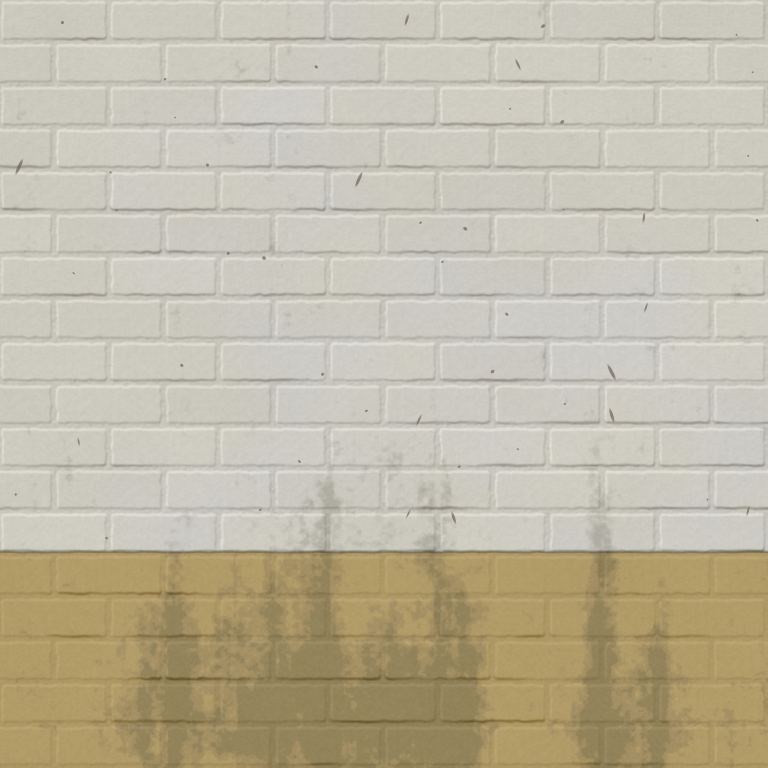
A Shadertoy shader for this texture:

```glsl
// Painted brick wall: off-white above, an ochre band below, with damp grime.
// Bricks are rounded boxes in a running bond, lit from the upper left by a
// height difference; grime is a streak density broken up by layered noise.

#define COLUMNS 7.0
#define ROWS 18.0
#define JOINT 0.0034
#define BEVEL 0.0030
#define PAINT_EDGE 0.2815
#define RELIEF 0.115
#define GRIME 1.0
#define WHITE_PAINT vec3(0.803, 0.793, 0.752)
#define OCHRE_PAINT vec3(0.695, 0.612, 0.410)
#define OCHRE_DAMP vec3(0.640, 0.562, 0.388)
#define OCHRE_DIRT vec3(0.575, 0.515, 0.357)
#define WALL_DIRT vec3(0.590, 0.575, 0.525)

float hash(vec2 p) {
    return fract(sin(dot(p, vec2(127.1, 311.7))) * 43758.5453);
}

float noise(vec2 p) {
    vec2 i = floor(p), f = fract(p);
    f = f * f * (3.0 - 2.0 * f);
    return mix(mix(hash(i), hash(i + vec2(1, 0)), f.x),
               mix(hash(i + vec2(0, 1)), hash(i + vec2(1, 1)), f.x), f.y);
}

float fbm(vec2 p) {
    float sum = 0.0, amp = 0.5;
    for (int i = 0; i < 5; i++) {
        sum += amp * noise(p);
        p = p * 2.03 + 17.3;
        amp *= 0.5;
    }
    return sum / 0.96875;
}

// Running-bond coordinates: whole numbers are joints, rows count downwards
vec2 bond(vec2 p) {
    vec2 q = vec2(p.x * COLUMNS, (1.0 - p.y) * ROWS + 0.035);
    q.x += 0.5 * mod(floor(q.y), 2.0) + 0.012;
    return q;
}

// Signed distance to the nearest brick, negative inside
float brickDistance(vec2 p) {
    vec2 size = 1.0 / vec2(COLUMNS, ROWS);
    vec2 local = (fract(bond(p)) - 0.5) * size;
    vec2 d = abs(local) - 0.5 * size + JOINT + 0.004;
    float box = length(max(d, 0.0)) + min(max(d.x, d.y), 0.0) - 0.004;
    return box + (noise(p * 110.0) - 0.5) * 0.0022;
}

float wallHeight(vec2 p) {
    float face = 1.0 - smoothstep(-BEVEL, BEVEL * 0.4, brickDistance(p));
    return face + 0.30 * (1.0 - face) * noise(p * 260.0) + 0.13 * noise(p * 150.0);
}

// Grime streaks: centre, half width, top, strength
float streakDensity(vec2 p) {
    const vec4 streaks[10] = vec4[10](
        vec4(0.19, 0.010, 0.33, 0.36), vec4(0.228, 0.014, 0.41, 0.48),
        vec4(0.425, 0.017, 0.50, 0.62), vec4(0.50, 0.050, 0.54, 0.26),
        vec4(0.575, 0.022, 0.47, 0.38), vec4(0.61, 0.012, 0.36, 0.34),
        vec4(0.785, 0.022, 0.46, 0.52), vec4(0.86, 0.012, 0.33, 0.50),
        vec4(0.945, 0.009, 0.14, 0.48), vec4(0.37, 0.060, 0.42, 0.27));
    float sum = 0.0;
    for (int i = 0; i < 10; i++) {
        vec4 s = streaks[i];
        float x = (p.x - s.x + 0.012 * (noise(vec2(p.y * 14.0, s.x * 90.0)) - 0.5)) / s.y;
        sum += s.w * exp(-x * x) * smoothstep(s.z, s.z - 0.18, p.y);
    }
    return sum;
}

// Broad damp patches rising from the floor
float dampDensity(vec2 p) {
    float middle = smoothstep(0.11, 0.20, p.x) * smoothstep(0.69, 0.60, p.x);
    float right = smoothstep(0.71, 0.78, p.x) * smoothstep(0.94, 0.87, p.x);
    float rise = smoothstep(0.27, 0.07, p.y);
    return rise * (0.10 + 0.50 * middle + 0.42 * right) - 0.24 * smoothstep(0.045, 0.0, p.y);
}

// Small scattered chips and marks, one at most in each cell
float chips(vec2 p) {
    vec2 q = p * 16.0, cell = floor(q);
    vec2 centre = 0.2 + 0.6 * vec2(hash(cell + 3.1), hash(cell + 8.7));
    vec2 d = (fract(q) - centre) / 16.0;
    d.x += d.y * (hash(cell + 5.9) - 0.5);
    d.y /= 1.0 + 3.0 * step(0.93, hash(cell));
    float radius = 0.0006 + 0.0014 * hash(cell + 1.7);
    return step(0.80, hash(cell)) * smoothstep(radius + 0.0012, radius - 0.0004, length(d));
}

void mainImage(out vec4 fragColor, in vec2 fragCoord) {
    vec2 p = fragCoord / iResolution.xy;
    float px = 1.0 / iResolution.y;
    float edge = p.y - PAINT_EDGE + 0.0012 * (noise(vec2(p.x * 70.0, 2.0)) - 0.5);
    float white = smoothstep(-px, px, edge);

    // Grime breaks up into vertical runs, blotches and fine flecks
    float runs = fbm(vec2(p.x * 48.0, p.y * 5.0)) - 0.5;
    float blotch = fbm(p * 34.0) - 0.5;
    float fleck = fbm(p * 130.0) - 0.5;
    float grime = GRIME * (streakDensity(p) + dampDensity(p)) + 0.65 * runs + 0.75 * blotch + 0.65 * fleck;

    // Paint colours with the grime laid over them
    vec3 ochre = mix(OCHRE_PAINT, OCHRE_DAMP, smoothstep(0.22, 0.46, grime));
    ochre = mix(ochre, OCHRE_DIRT, smoothstep(0.50, 0.68, grime));
    vec3 wall = WHITE_PAINT + 0.018 * (hash(floor(bond(p))) - 0.5);
    wall += vec3(-0.004, 0.0, 0.018) * smoothstep(0.5, 0.75, fbm(p * 5.0 + 4.0));
    wall = mix(wall, WALL_DIRT, 0.52 * smoothstep(0.22, 0.75, grime));
    vec3 col = mix(ochre, wall, white);

    // Relief, mortar tint and uneven dirt under the bricks
    float light = wallHeight(p) - wallHeight(p + vec2(-0.0016, 0.0026));
    col += RELIEF * mix(0.50, 1.0, white) * clamp(light, -1.0, 0.55);
    float sd = brickDistance(p);
    col *= 1.0 - 0.025 * smoothstep(-0.001, 0.002, sd);
    float lower = smoothstep(0.82, 0.95, fract(bond(p).y)) * exp(-pow(sd / 0.0022, 2.0));
    col -= vec3(0.12, 0.13, 0.14) * lower * smoothstep(0.42, 0.75, fbm(p * vec2(9.0, 16.0)));

    // Chips, dark paint edge and surface grain
    col = mix(col, vec3(0.40, 0.36, 0.29), 0.65 * chips(p) * white);
    col *= 1.0 - 0.25 * smoothstep(0.0016 + px, 0.0004, abs(edge));
    col += 0.022 * (noise(p * 380.0) - 0.5) + 0.018 * (fbm(p * 12.0) - 0.5);
    fragColor = vec4(clamp(col, 0.0, 1.0), 1.0);
}
```
